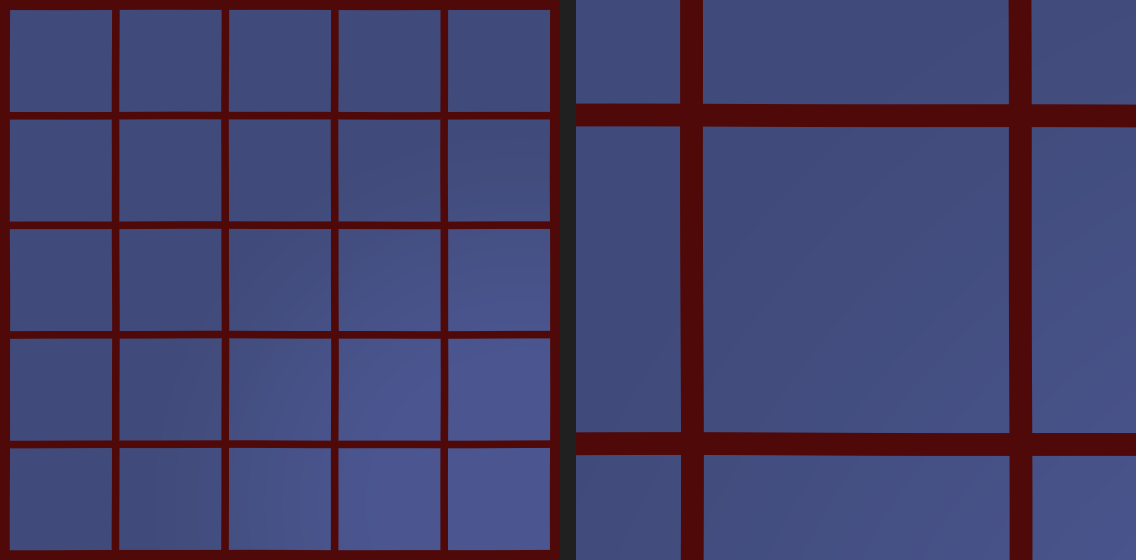
Left: the whole. Right: its middle third, enlarged.
A Shadertoy shader for this pattern:

```glsl
#define TILES 5.0
#define PITCH 0.1956
#define TILE_SIZE 0.1820
#define EDGE_WOBBLE 0.0003
#define GLOW_CENTER vec2(0.93, 0.10)
#define GLOW_INNER 0.20
#define GLOW_OUTER 0.70
#define TILE_DARK vec3(0.255, 0.295, 0.482)
#define TILE_LIGHT vec3(0.294, 0.338, 0.569)
#define GROUT vec3(0.306, 0.037, 0.033)

// Signed distance to an axis-aligned box centred on the origin
float boxDistance(vec2 p, vec2 halfSize) {
    vec2 d = abs(p) - halfSize;
    return length(max(d, 0.0)) + min(max(d.x, d.y), 0.0);
}

// Layered sines for barely uneven edges
vec2 edgeWobble(vec2 p) {
    return EDGE_WOBBLE * (sin(p.yx * 9.0 + 1.3) + 0.5 * sin(p.yx * 23.0 + p * 5.0));
}

// Distance to the nearest tile of the finite, centred grid
float tileDistance(vec2 p) {
    vec2 q = p - 0.5 + edgeWobble(p);
    float lastIndex = 0.5 * (TILES - 1.0);
    vec2 index = floor(q / PITCH + 0.5 * TILES) - lastIndex;
    index = clamp(index, -lastIndex, lastIndex);
    return boxDistance(q - PITCH * index, vec2(0.5 * TILE_SIZE));
}

void mainImage(out vec4 fragColor, in vec2 fragCoord) {
    vec2 uv = fragCoord / iResolution.xy;
    float pixel = 1.0 / min(iResolution.x, iResolution.y);

    // Soft glow running continuously across all tiles
    float glow = 1.0 - smoothstep(GLOW_INNER, GLOW_OUTER, distance(uv, GLOW_CENTER));
    vec3 tileColor = mix(TILE_DARK, TILE_LIGHT, glow);

    // Antialiased tiles over the grout
    float coverage = clamp(0.5 - tileDistance(uv) / pixel, 0.0, 1.0);
    fragColor = vec4(mix(GROUT, tileColor, coverage), 1.0);
}
```
